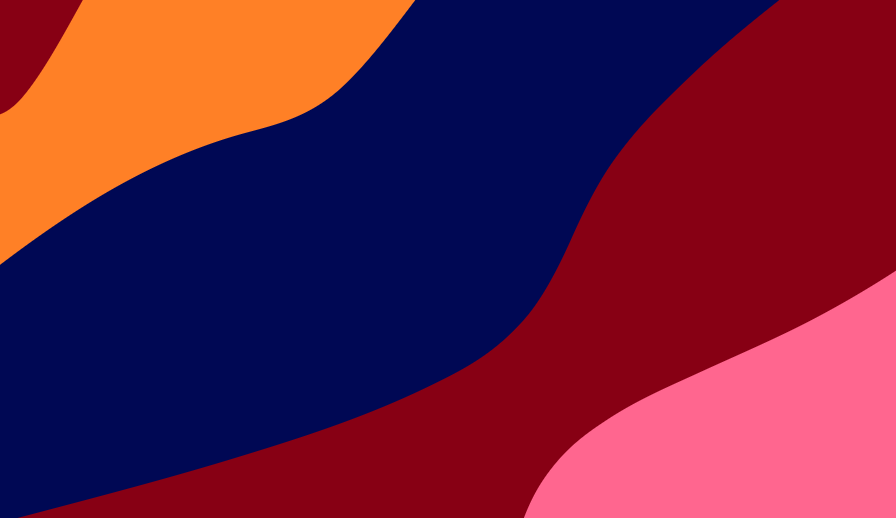
Write a WebGL 2 fragment shader that draws this background.

```glsl
#version 300 es
precision highp float;
// Flat abstract background: broad flowing bands of navy, orange, red and pink.
// Each border is a smooth cubic height curve; the bands are painted in order
// over navy by the signed offset of the pixel from each curve.

#define NAVY   vec3(0.00, 0.03, 0.33)
#define RED    vec3(0.53, 0.00, 0.08)
#define PINK   vec3(1.00, 0.40, 0.56)
#define ORANGE vec3(1.00, 0.50, 0.15)
#define EDGE_WIDTH 1.0   // softness of borders, in pixel footprints
#define MAX_KNOTS 8

uniform vec2 u_resolution;
out vec4 fragColor;

// A knot holds x, height and slope; END fills the unused places.
const vec3 END = vec3(0.0);

// Cubic Hermite arc between two knots, continued straight past its ends.
float arc(float x, vec3 a, vec3 b) {
    float w = b.x - a.x;
    float t = clamp((x - a.x) / w, 0.0, 1.0);
    float s = 1.0 - t;
    float h = s * s * ((1.0 + 2.0 * t) * a.y + t * w * a.z)
            + t * t * ((1.0 + 2.0 * s) * b.y - s * w * b.z);
    return h + a.z * min(x - a.x, 0.0) + b.z * max(x - b.x, 0.0);
}

// Vertical offset of p above the curve through the knots.
float above(vec2 p, vec3 knots[MAX_KNOTS]) {
    float h = arc(p.x, knots[0], knots[1]);
    for (int i = 1; i < MAX_KNOTS - 1; i++) {
        if (knots[i + 1].x <= knots[i].x) break;
        if (p.x > knots[i].x) h = arc(p.x, knots[i], knots[i + 1]);
    }
    return p.y - h;
}

// Antialiased coverage of the region where d is positive.
float cover(float d) {
    float footprint = length(vec2(dFdx(d), dFdy(d))) * EDGE_WIDTH;
    return clamp(0.5 + d / max(footprint, 1e-6), 0.0, 1.0);
}

void main() {
    // Canvas height is one unit, origin at the lower left.
    vec2 p = gl_FragCoord.xy / u_resolution.y;

    // Orange band at the upper left
    float orangeBand = above(p, vec3[MAX_KNOTS](
        vec3(0.0, 0.4887, 0.76), vec3(0.2252, 0.6396, 0.56),
        vec3(0.473, 0.7432, 0.27), vec3(0.6644, 0.8356, 0.95),
        vec3(0.8018, 1.0, 1.32), END, END, END));

    // Red corner inside the orange
    float redCorner = above(p, vec3[MAX_KNOTS](
        vec3(0.0, 0.7793, 0.35), vec3(0.0495, 0.8198, 1.25),
        vec3(0.1599, 1.0, 1.8), END, END, END, END, END));

    // Long S-shaped border between navy and the lower red
    float redSweep = -above(p, vec3[MAX_KNOTS](
        vec3(0.0338, 0.0, 0.265), vec3(0.4505, 0.1149, 0.305),
        vec3(0.8333, 0.2568, 0.49), vec3(1.0135, 0.3851, 1.15),
        vec3(1.1036, 0.5405, 2.25), vec3(1.1824, 0.6869, 1.42),
        vec3(1.3288, 0.8491, 0.97), vec3(1.5045, 1.0, 0.79)));

    // Pink hill at the lower right
    float pinkHill = -above(p, vec3[MAX_KNOTS](
        vec3(1.0113, 0.0, 2.6), vec3(1.0586, 0.0878, 1.35),
        vec3(1.1712, 0.1892, 0.66), vec3(1.3514, 0.2815, 0.46),
        vec3(1.5766, 0.3874, 0.53), vec3(1.7297, 0.4775, 0.65), END, END));

    // Paint from back to front
    vec3 color = NAVY;
    color = mix(color, ORANGE, cover(orangeBand));
    color = mix(color, RED, cover(redCorner));
    color = mix(color, RED, cover(redSweep));
    color = mix(color, PINK, cover(pinkHill));
    fragColor = vec4(color, 1.0);
}
```
